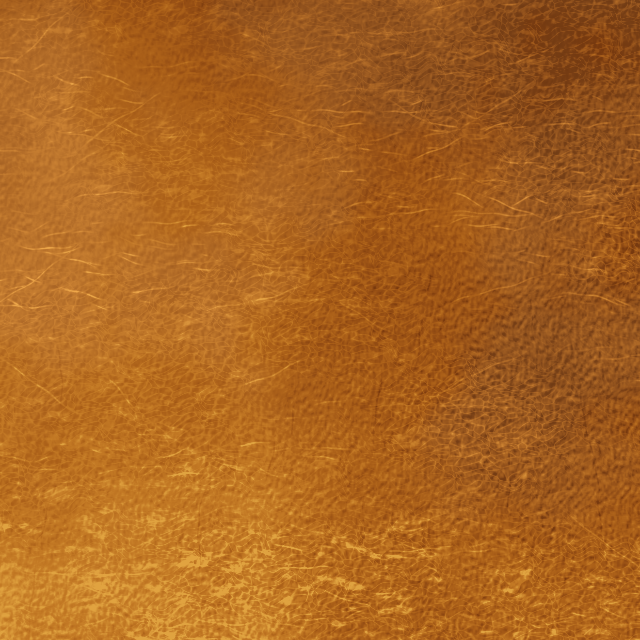
Give the GLSL for this texture, as a Shadertoy shader.

```glsl
// Aged gold leaf: warm bronze sheen, crinkled foil grain and fine bright creases.

const vec3 SHADOW = vec3(0.47, 0.22, 0.05);
const vec3 BROWN  = vec3(0.58, 0.30, 0.075);
const vec3 BRONZE = vec3(0.67, 0.375, 0.095);
const vec3 GOLD   = vec3(0.76, 0.47, 0.14);
const vec3 GLINT  = vec3(0.88, 0.64, 0.25);
const vec3 DUST   = vec3(0.70, 0.46, 0.24);

const float BASE_TONE     = 0.40;
const float CLOUD_AMOUNT  = 0.42;
const float GRAIN_AMOUNT  = 0.34;
const float WRINKLE_GAIN  = 0.26;
const float FLECK_GAIN    = 0.34;
const float CREASE_GAIN   = 0.50;
const float CRACK_DEPTH   = 0.20;
const float CREASE_WIDTH  = 0.0008;

float hash(vec2 p) {
    vec3 q = fract(p.xyx * 0.1031);
    q += dot(q, q.yzx + 33.33);
    return fract((q.x + q.y) * q.z);
}

vec2 hash2(vec2 p) {
    return vec2(hash(p), hash(p + 71.7));
}

float noise(vec2 p) {
    vec2 i = floor(p), f = fract(p);
    f = f * f * (3.0 - 2.0 * f);
    return mix(mix(hash(i), hash(i + vec2(1, 0)), f.x),
               mix(hash(i + vec2(0, 1)), hash(i + vec2(1, 1)), f.x), f.y);
}

float fbm(vec2 p) {
    float sum = 0.0, amp = 0.5;
    for (int i = 0; i < 5; i++) {
        sum += amp * noise(p);
        p = mat2(1.6, 1.2, -1.2, 1.6) * p + 13.1;
        amp *= 0.5;
    }
    return sum;
}

// Cellular noise: ridges along the borders between cells
float cellRidges(vec2 p) {
    vec2 cell = floor(p);
    float nearest = 9.0, second = 9.0;
    for (int y = -1; y <= 1; y++)
    for (int x = -1; x <= 1; x++) {
        vec2 id = cell + vec2(x, y);
        float d = length(id + hash2(id) - p);
        second = min(second, max(nearest, d));
        nearest = min(nearest, d);
    }
    return 1.0 - smoothstep(0.0, 0.28, second - nearest);
}

// Scattered tapering strokes, mostly along x, one per grid cell
float creases(vec2 p, float cells, float tilt, float seed) {
    float soft = CREASE_WIDTH + 1.0 / iResolution.y;
    vec2 cell = floor(p * cells);
    float ink = 0.0;
    for (int y = -1; y <= 1; y++)
    for (int x = -1; x <= 1; x++) {
        vec2 id = cell + vec2(x, y);
        vec2 r = hash2(id + seed), s = hash2(id + seed + 29.3);
        float swing = 2.0 * r.x - 1.0;
        float angle = tilt * swing * (0.3 + 0.7 * abs(swing));
        vec2 q = p - (id + s) / cells;
        q = mat2(cos(angle), -sin(angle), sin(angle), cos(angle)) * q;
        float along = abs(q.x) * cells / mix(0.3, 0.95, r.y);
        float bend = (s.x - 0.5) * 0.25 * cells * q.x * q.x;
        float line = 1.0 - smoothstep(0.0, soft, abs(q.y - bend));
        ink = max(ink, line * (1.0 - smoothstep(0.3, 1.0, along)) * mix(0.3, 1.0, s.y));
    }
    return ink;
}

vec3 foilColor(float t) {
    vec3 c = mix(SHADOW, BROWN, smoothstep(0.0, 0.22, t));
    c = mix(c, BRONZE, smoothstep(0.18, 0.46, t));
    c = mix(c, GOLD, smoothstep(0.42, 0.74, t));
    return mix(c, GLINT, smoothstep(0.70, 1.08, t));
}

void mainImage(out vec4 fragColor, in vec2 fragCoord) {
    vec2 p = fragCoord / iResolution.xy;
    vec2 bent = p + 0.003 * sin(p.yx * vec2(41.0, 33.0)) + 0.0012 * sin(p.yx * 117.0 + 2.0);

    // Broad sheen: glowing left and bottom, dim top and right
    float low = 1.0 - smoothstep(0.0, 0.42, p.y);
    float right = smoothstep(0.4, 1.0, p.x);
    float tone = BASE_TONE + 0.22 * exp(-5.0 * dot(p - vec2(0.05, 0.42), p - vec2(0.05, 0.42)));
    tone += 0.25 * low - 0.20 * right - 0.10 * smoothstep(0.6, 1.0, p.y);
    tone += CLOUD_AMOUNT * (fbm(p * vec2(4.0, 5.0) + 3.7) - 0.48);
    tone += 0.16 * (noise(p * vec2(15.0, 2.5) + 8.0) - 0.5) * (0.4 + low);

    // Embossed grain, crisper towards the lower right
    float crisp = mix(0.45, 1.0, smoothstep(-0.5, 0.6, p.x - p.y));
    vec2 g = bent * vec2(210.0, 150.0);
    float grain = noise(g) - noise(g + vec2(0.5, -0.8));
    grain += 0.5 * (noise(g * 1.9) - 0.5);
    tone += GRAIN_AMOUNT * crisp * grain;

    // Crinkles and worn golden flecks in patches
    float patches = smoothstep(0.36, 0.64, fbm(p * vec2(4.0, 8.0) + 21.0));
    float wrinkle = cellRidges(bent * vec2(55.0, 105.0) + 2.0 * noise(p * 40.0));
    tone += WRINKLE_GAIN * crisp * (wrinkle - 0.35) * mix(0.25, 1.0, patches);
    float fleck = smoothstep(0.54, 0.74, fbm(bent * vec2(38.0, 85.0) + 5.0));
    tone += FLECK_GAIN * fleck * mix(0.25, 1.0, patches) * (0.5 + 0.8 * low);

    // Bright creases in clusters, broken along their length
    float broken = smoothstep(0.2, 0.55, noise(bent * vec2(70.0, 110.0)));
    float clusters = smoothstep(0.38, 0.60, fbm(p * vec2(3.0, 7.0) + 47.0));
    float lines = creases(bent, 7.0, 0.75, 3.0) * 0.7;
    lines = max(lines, creases(bent, 13.0, 0.35, 57.0) * mix(0.3, 1.0, clusters));
    lines = max(lines, creases(bent, 26.0, 0.45, 111.0) * clusters);
    tone += CREASE_GAIN * lines * mix(0.35, 1.0, broken);

    // Dark upright cracks, mostly in the lower half
    float cracks = creases(bent.yx, 6.0, 0.35, 203.0) * smoothstep(0.7, 0.35, p.y);
    tone -= CRACK_DEPTH * cracks * broken;

    // Dusty bloom over the middle band
    float bloom = smoothstep(0.42, 0.68, fbm(p * 3.5 + 80.0)) * (1.0 - low);
    vec3 color = foilColor(tone);
    color = mix(color, DUST * (0.65 + 0.7 * tone), 0.38 * bloom);
    fragColor = vec4(color, 1.0);
}
```
